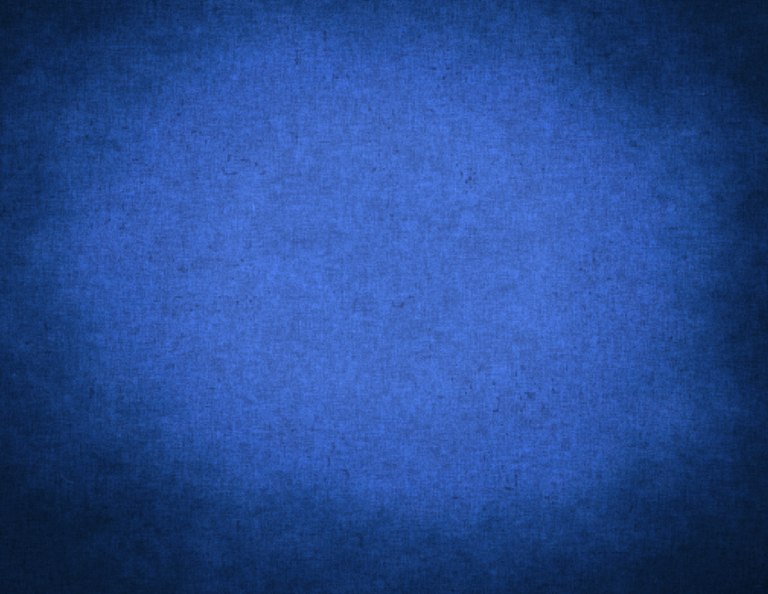
This background is drawn by a WebGL 2 fragment shader. Its source:

```glsl
#version 300 es
precision highp float;
// A worn blue canvas backdrop: a broad off-centre glow sinks into dark, blotchy borders.
// A noise-warped superellipse distance picks a colour from a ramp of blues;
// crisp stains, cloth grain, dark flecks and a few faint scratches are laid on top.

#define CENTRE vec2(0.50, 0.56)
#define RADII vec2(0.49, 0.51)
#define ROUNDNESS 2.4
#define BLOTCH 0.40
#define MOTTLE 0.22
#define GRAIN 0.24
#define THREAD 0.10
#define FLECKS 0.22
#define SCRATCHES 14

uniform vec2 u_resolution;
out vec4 fragColor;

float hash(vec2 p) {
  vec3 q = fract(p.xyx * vec3(0.1031, 0.1030, 0.0973));
  q += dot(q, q.yzx + 33.33);
  return fract((q.x + q.y) * q.z);
}

float noise(vec2 p) {
  vec2 i = floor(p), f = fract(p);
  f = f * f * (3.0 - 2.0 * f);
  return mix(mix(hash(i), hash(i + vec2(1, 0)), f.x),
             mix(hash(i + vec2(0, 1)), hash(i + vec2(1, 1)), f.x), f.y);
}

float fbm(vec2 p) {
  float sum = 0.0, gain = 0.5;
  for (int i = 0; i < 5; i++) {
    sum += gain * noise(p);
    p = mat2(1.6, 1.2, -1.2, 1.6) * p + 17.3;
    gain *= 0.58;
  }
  return sum;
}

// Soft spot, 1 at its middle
float spot(vec2 uv, vec2 centre, vec2 size) {
  vec2 q = (uv - centre) / size;
  return exp(-dot(q, q));
}

float ramp(float a, float b, float x) {
  return clamp((x - a) / (b - a), 0.0, 1.0);
}

// Blues from the lit middle (small d) to the border (large d)
vec3 backdropColour(float d) {
  vec3 c = mix(vec3(0.260, 0.420, 0.785), vec3(0.19, 0.35, 0.70), ramp(0.42, 0.68, d));
  c = mix(c, vec3(0.13, 0.29, 0.58), ramp(0.68, 0.80, d));
  c = mix(c, vec3(0.09, 0.23, 0.47), ramp(0.80, 0.91, d));
  c = mix(c, vec3(0.06, 0.17, 0.36), ramp(0.91, 1.05, d));
  c = mix(c, vec3(0.04, 0.12, 0.24), ramp(1.05, 1.22, d));
  return mix(c, vec3(0.02, 0.07, 0.15), ramp(1.22, 1.55, d));
}

// Faint short strokes strewn over the cloth
float scratches(vec2 p, float aspect) {
  float sum = 0.0;
  for (int i = 0; i < SCRATCHES; i++) {
    float k = float(i);
    vec2 start = vec2(hash(vec2(k, 3.1)) * aspect, hash(vec2(k, 8.7)));
    float angle = 6.28 * hash(vec2(k, 5.3));
    vec2 dir = vec2(cos(angle), sin(angle)) * (0.03 + 0.07 * hash(vec2(k, 1.9)));
    vec2 r = p - start;
    float h = clamp(dot(r, dir) / dot(dir, dir), 0.0, 1.0);
    float dist = length(r - dir * h + 0.004 * sin(h * 4.0));
    sum += smoothstep(0.003, 0.0, dist) * (1.0 - h);
  }
  return sum;
}

void main() {
  vec2 uv = gl_FragCoord.xy / u_resolution;
  float aspect = u_resolution.x / u_resolution.y;
  vec2 p = vec2(uv.x * aspect, uv.y);

  // Broad glow with lopsided borders
  vec2 q = pow(abs(uv - CENTRE) / RADII, vec2(ROUNDNESS));
  float d = pow(q.x + q.y, 1.0 / ROUNDNESS);
  d += 0.10 * spot(uv, vec2(0.19, 0.17), vec2(0.13, 0.10));
  d += 0.04 * spot(uv, vec2(0.17, 0.31), vec2(0.08, 0.07));
  d += 0.11 * spot(uv, vec2(0.85, 0.88), vec2(0.14, 0.12));
  d += 0.12 * spot(uv, vec2(1.00, 0.58), vec2(0.06, 0.30));
  d += 0.10 * spot(uv, vec2(0.58, 0.56), vec2(0.07, 0.05));
  d -= 0.08 * spot(uv, vec2(0.89, 0.29), vec2(0.08, 0.07));
  d -= 0.11 * spot(uv, vec2(0.74, 0.16), vec2(0.07, 0.10));
  d -= 0.06 * spot(uv, vec2(0.52, 0.18), vec2(0.10, 0.08));
  d -= 0.06 * spot(uv, vec2(0.11, 0.57), vec2(0.09, 0.12));

  // Stains at three sizes, stronger towards the border
  float cloud = fbm(p * vec2(5.0, 6.5)) - 0.55;
  float stain = fbm(p * vec2(17.0, 22.0) + 41.0) - 0.55;
  float crumb = fbm(p * vec2(48.0, 58.0) + 83.0) - 0.55;
  float edge = smoothstep(0.35, 1.0, d);
  d += BLOTCH * mix(0.25, 1.0, edge) * (0.45 * cloud + 0.5 * stain + 0.4 * crumb);
  vec3 colour = backdropColour(d);

  // Cloth surface: irregular grain, crossing threads and scattered dark flecks
  float grain = 0.65 * noise(p * 390.0) + 0.35 * noise(p * 190.0 + 7.0) - 0.5;
  float thread = noise(p * vec2(60.0, 330.0)) + noise(p * vec2(330.0, 60.0) + 9.0) - 1.0;
  float fleck = smoothstep(0.80, 0.95, noise(p * 130.0 + 23.0)) * noise(p * 14.0);
  colour *= 1.0 + MOTTLE * (0.5 * stain + 0.6 * crumb)
          + mix(1.0, 1.5, edge) * (GRAIN * grain + THREAD * thread) - FLECKS * fleck;
  colour += vec3(0.035, 0.05, 0.065) * scratches(p, aspect);
  fragColor = vec4(clamp(colour, 0.0, 1.0), 1.0);
}
```
